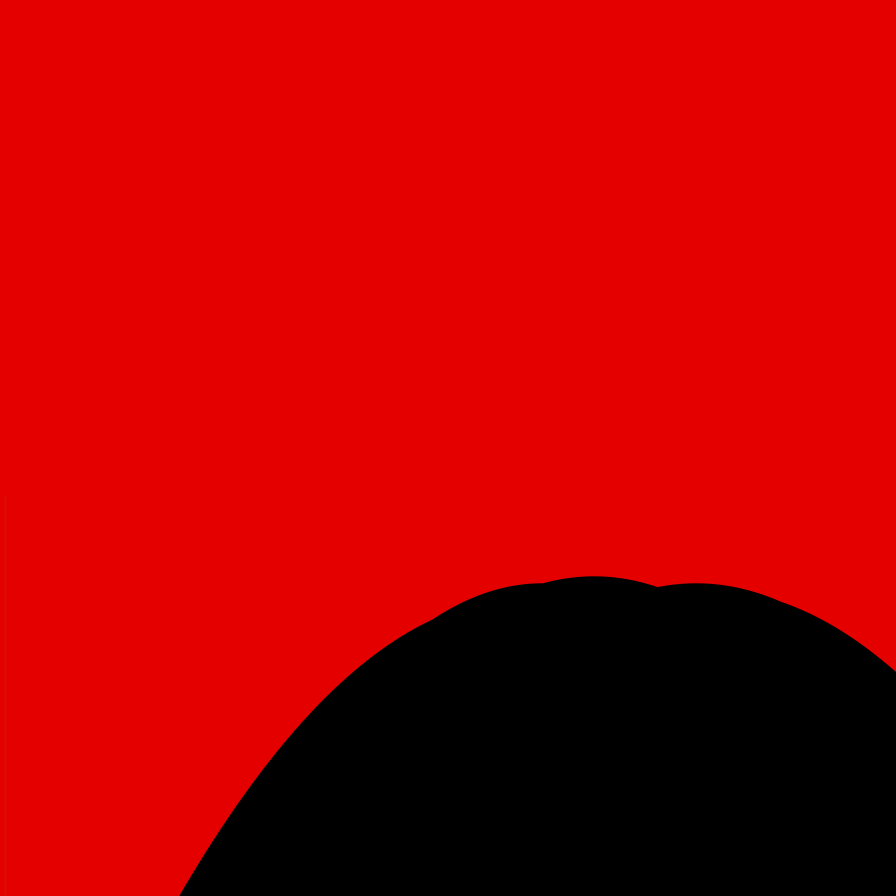
Reproduce this background procedurally as a Shadertoy shader.

```glsl
#define RED vec3(0.898, 0.0, 0.0)
#define BLACK vec3(0.0)
#define LINE_COLOR vec3(0.72, 0.12, 0.09)
#define LINE_X 0.0059
#define LINE_TOP 0.447
#define LINE_WIDTH 0.0013

// Approximate signed distance to a parabolic hump, negative inside
float hump(vec2 p, vec2 peak, float curvature) {
    float dx = p.x - peak.x;
    float height = peak.y - curvature * dx * dx;
    float slope = 2.0 * curvature * dx;
    return (p.y - height) / sqrt(1.0 + slope * slope);
}

// Union of two broad flanks and three crown lobes
float hill(vec2 p) {
    float flanks = min(hump(p, vec2(0.5872, 0.3328), 2.22),
                       hump(p, vec2(0.7905, 0.3422), 2.10));
    float shoulders = min(hump(p, vec2(0.6050, 0.3490), 2.70),
                          hump(p, vec2(0.7770, 0.3490), 2.30));
    float crown = hump(p, vec2(0.6630, 0.3568), 2.40);
    return min(min(flanks, shoulders), crown);
}

// Soft coverage of a shape from its signed distance
float coverage(float dist, float pixel) {
    return clamp(0.5 - dist / pixel, 0.0, 1.0);
}

void mainImage(out vec4 fragColor, in vec2 fragCoord) {
    vec2 p = fragCoord / iResolution.xy;
    float pixel = 1.0 / min(iResolution.x, iResolution.y);
    vec3 color = RED;

    // Thin vertical line by the left edge, area-filtered
    float halfWidth = 0.5 * LINE_WIDTH;
    float line = coverage(p.x - LINE_X - halfWidth, pixel)
               - coverage(p.x - LINE_X + halfWidth, pixel);
    line *= coverage(p.y - LINE_TOP, pixel);
    color = mix(color, LINE_COLOR, line);

    // Dark hill
    color = mix(color, BLACK, coverage(hill(p), pixel));
    fragColor = vec4(color, 1.0);
}
```
